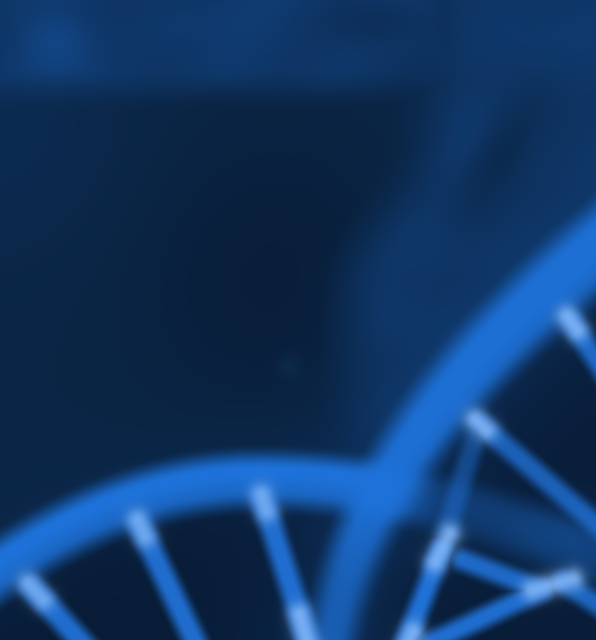
Write a WebGL 2 fragment shader that draws this background.

```glsl
#version 300 es
precision highp float;
// Soft-focus blue double helix: two glowing strands with rungs over a hazy navy backdrop.
uniform vec2 u_resolution;
out vec4 fragColor;

// Colours
const vec3 NAVY = vec3(0.040, 0.145, 0.270);
const vec3 DEEP = vec3(0.030, 0.105, 0.205);
const vec3 HAZE = vec3(0.060, 0.230, 0.440);
const vec3 STRAND = vec3(0.115, 0.445, 0.850);
const vec3 RUNG = vec3(0.130, 0.460, 0.870);
const vec3 KNOB = vec3(0.520, 0.720, 0.970);

// Layout, in units of the canvas height
const vec2 ARCH_TOP = vec2(0.404, 0.249);
const float ARCH_WIDTH = 0.038;
const float RUNG_WIDTH = 0.017;
const float KNOB_SIZE = 0.018;
const int LEFT_RUNGS = 3;

// Right-hand rungs (start.xy, end.xy) and their strengths
const int RIGHT_RUNGS = 7;
const vec4 RUNGS[RIGHT_RUNGS] = vec4[](
  vec4(0.749, 0.339, 0.950, 0.165), vec4(0.892, 0.499, 0.964, 0.388),
  vec4(0.690, 0.141, 0.632, -0.01), vec4(0.749, 0.339, 0.697, 0.167),
  vec4(0.723, 0.125, 0.846, 0.078), vec4(0.846, 0.078, 0.660, -0.01),
  vec4(0.880, 0.090, 0.950, 0.045));
const float STRENGTH[RIGHT_RUNGS] = float[](0.75, 0.85, 0.95, 0.45, 0.85, 0.9, 0.8);

// Bright knobs where rungs meet the strands
const int KNOBS = 6;
const vec4 KNOB_ENDS[KNOBS] = vec4[](
  vec4(0.742, 0.345, 0.760, 0.328), vec4(0.886, 0.506, 0.902, 0.484),
  vec4(0.703, 0.166, 0.680, 0.122), vec4(0.832, 0.078, 0.896, 0.096),
  vec4(0.646, 0.012, 0.636, -0.01), vec4(0.468, 0.040, 0.482, -0.01));

vec2 hashGradient(vec2 cell) {
  float a = 6.2832 * fract(sin(dot(cell, vec2(127.1, 311.7))) * 4375.5);
  return vec2(cos(a), sin(a));
}

float gradientNoise(vec2 p) {
  vec2 i = floor(p), f = p - i, u = f * f * f * (f * (f * 6.0 - 15.0) + 10.0);
  vec2 e = vec2(1, 0);
  float low = mix(dot(hashGradient(i), f), dot(hashGradient(i + e), f - e), u.x);
  float high = mix(dot(hashGradient(i + e.yx), f - e.yx), dot(hashGradient(i + 1.0), f - 1.0), u.x);
  return mix(low, high, u.y);
}

float segmentDistance(vec2 p, vec2 a, vec2 b) {
  vec2 d = b - a;
  return length(p - a - d * clamp(dot(p - a, d) / dot(d, d), 0.0, 1.0));
}

float softBand(float d, float width, float blur) {
  return 1.0 - smoothstep(width - blur, width + blur, abs(d));
}

float glow(vec2 p, vec2 centre, vec2 size) {
  vec2 q = (p - centre) / size;
  return exp(-dot(q, q));
}

float archBend(float x) { return x < ARCH_TOP.x ? 0.86 : 0.44; }
float archHeight(float x) {
  float dx = x - ARCH_TOP.x;
  return ARCH_TOP.y - archBend(x) * dx * dx;
}

void main() {
  vec2 p = gl_FragCoord.xy / u_resolution.y;

  // Signed distances: positive above the arch, positive right of the rising strand
  float archSlope = 2.0 * archBend(p.x) * (p.x - ARCH_TOP.x);
  float arch = (p.y - archHeight(p.x)) / sqrt(1.0 + archSlope * archSlope);
  float riseSlope = 0.145 + 1.782 * p.y;
  float rise = (p.x - 0.521 - 0.145 * p.y - 0.891 * p.y * p.y) / sqrt(1.0 + riseSlope * riseSlope);

  // Backdrop: navy with a dark centre, a top haze band and a right-hand veil
  vec3 col = mix(NAVY, DEEP, 0.7 * glow(p, vec2(0.43, 0.56), vec2(0.22, 0.24)));
  col = mix(col, HAZE, 0.25 * glow(p, vec2(0.0, 0.80), vec2(0.20, 0.20)));
  float streaks = gradientNoise(vec2(p.x * 6.0 - p.y * 5.0, p.y * 7.0 + p.x * 2.0));
  float topHaze = smoothstep(0.825, 0.895, p.y) * (0.80 + 0.45 * streaks);
  topHaze *= 1.0 - 0.35 * smoothstep(0.66, 0.72, p.x) * smoothstep(0.90, 0.97, p.y);
  float veilEdge = mix(0.48, 0.60, smoothstep(0.55, 0.80, p.y));
  float veil = smoothstep(veilEdge, veilEdge + 0.14, p.x) * smoothstep(0.20, 0.42, p.y);
  float haze = max(topHaze, veil * (0.80 + 0.3 * streaks));
  vec2 tilted = mat2(0.88, 0.47, -0.47, 0.88) * (p - vec2(0.785, 0.755));
  haze *= 1.0 - 0.75 * glow(tilted, vec2(0), vec2(0.045, 0.12));
  haze *= 1.0 - 0.45 * glow(p, vec2(0.585, 0.965), vec2(0.07, 0.035));
  col = mix(col, HAZE, clamp(haze, 0.0, 1.0));
  col += 0.035 * vec3(0.3, 0.9, 1.4) * glow(p, vec2(0.452, 0.428), vec2(0.018));
  col += 0.04 * vec3(0.3, 1.0, 2.0) * glow(p, vec2(0.09, 0.935), vec2(0.05));

  // Dark hollows under the strands, and the light they spill
  float hollow = max(smoothstep(0.0, -0.05, arch), smoothstep(0.0, 0.05, rise));
  col = mix(col, DEEP, 0.9 * hollow);
  col = mix(col, HAZE, 0.75 * exp(-abs(rise) / 0.07) + 0.3 * exp(-abs(arch) / 0.045));
  col = mix(col, HAZE, 0.65 * glow(p, vec2(0.90, 0.16), vec2(0.12, 0.05)));

  // Strands: the arch dims once it passes behind the rising one
  float archFade = mix(1.0, 0.28, smoothstep(0.58, 0.70, p.x));
  float archLight = mix(0.75, 1.0, smoothstep(-0.04, 0.015, arch));
  col = mix(col, STRAND, softBand(arch, ARCH_WIDTH, 0.021) * archFade * archLight);
  float riseWidth = 0.032 + 0.035 * p.y;
  float riseLight = mix(0.68, 0.95, smoothstep(0.05, 0.25, p.y)) * mix(1.0, 0.75, smoothstep(0.0, 0.05, rise));
  col = mix(col, STRAND, softBand(rise, riseWidth, 0.024) * riseLight);

  // Rungs and knobs
  float rungs = 0.0, knobs = 0.0;
  for (int n = 0; n < LEFT_RUNGS; n++) {
    float i = float(n), x = 0.0495 + 0.1557 * i + 0.0123 * i * i;
    vec2 head = vec2(x, archHeight(x) - 0.058 / (1.0 + 0.55 * i));
    vec2 run = vec2(0.9 / (1.0 + 0.9 * i), -1.0);
    rungs = max(rungs, 0.9 * softBand(segmentDistance(p, head, head + 0.3 * run), RUNG_WIDTH, 0.012));
    float d = segmentDistance(p, head + 0.006 * vec2(-run.x, 1), head + 0.02 * run);
    knobs = max(knobs, 0.75 * exp(-d * d / (KNOB_SIZE * KNOB_SIZE)));
  }
  for (int n = 0; n < RIGHT_RUNGS; n++) {
    float d = segmentDistance(p, RUNGS[n].xy, RUNGS[n].zw);
    rungs = max(rungs, STRENGTH[n] * softBand(d, RUNG_WIDTH * 0.9, 0.012));
  }
  for (int n = 0; n < KNOBS; n++) {
    float d = segmentDistance(p, KNOB_ENDS[n].xy, KNOB_ENDS[n].zw);
    knobs = max(knobs, 0.85 * exp(-d * d / (KNOB_SIZE * KNOB_SIZE)));
  }
  col = mix(col, RUNG, rungs);
  col = mix(col, KNOB, knobs);
  fragColor = vec4(col, 1.0);
}
```
